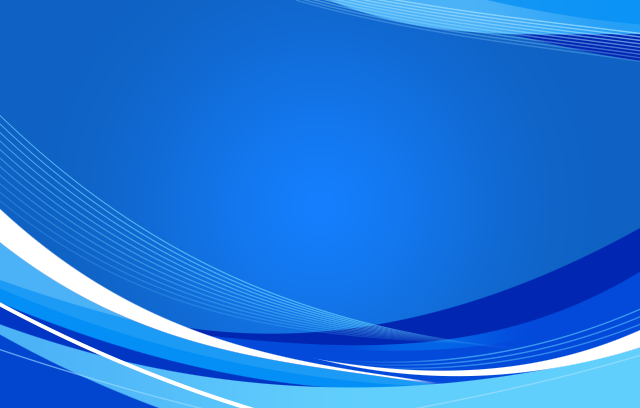
Write a WebGL 2 fragment shader that draws this background.

```glsl
#version 300 es
precision highp float;
// Glossy blue backdrop: a radial glow framed by sweeping ribbons and line fans.
// Every ribbon edge is a cubic through four depths (0 = top, 1 = bottom) at
// evenly spaced x; ribbons are filled back to front and fans blend two edges.
uniform vec2 u_resolution;
out vec4 outColor;

// Colours
const vec3 GLOW = vec3(0.08, 0.50, 1.00);
const vec3 FIELD = vec3(0.06, 0.385, 0.77);
const vec3 NAVY = vec3(0.00, 0.15, 0.70);
const vec3 ROYAL = vec3(0.01, 0.29, 0.86);
const vec3 AZURE = vec3(0.01, 0.56, 0.96);
const vec3 SKY = vec3(0.30, 0.70, 0.97);
const vec3 CYAN = vec3(0.38, 0.81, 0.99);
const vec3 PALE = vec3(0.62, 0.87, 1.00);
const vec3 WHITE = vec3(1.0);
// Layout
const vec2 GLOW_CENTER = vec2(0.5, 0.505);
const float GLOW_RADIUS = 0.70;
const float TOP_START = 0.462;
const float HAIRLINE = 0.0009;
// Ribbon edges
const vec4 NAVY_TOP = vec4(0.662, 0.811, 0.770, 0.559);
const vec4 NAVY_LOW = vec4(0.783, 0.824, 0.838, 0.666);
const vec4 LEFT_TOP = vec4(0.512, 0.826, 0.934, 1.043);
const vec4 LEFT_LOW = vec4(0.594, 0.850, 0.939, 1.084);
const vec4 RIGHT_TOP = vec4(0.695, 0.826, 0.908, 0.809);
const vec4 RIGHT_LOW = vec4(0.449, 0.791, 0.920, 0.852);
const vec4 WEDGE_LOW = vec4(0.686, 0.830, 0.902, 0.922);
const vec4 STRIP_LOW = vec4(0.707, 0.877, 0.947, 0.922);
const vec4 ROYAL_TOP = vec4(0.742, 0.908, 0.955, 0.861);
const vec4 CYAN_TOP = vec4(0.795, 0.926, 0.943, 0.852);
const vec4 CYAN_LOW = vec4(0.820, 1.045, 1.148, 1.148);
const vec4 CORNER_LOW = vec4(-0.039, 0.059, 0.084, 0.084);
const vec4 CORNER_DARK = vec4(-0.061, 0.016, 0.092, 0.150);
const vec4 CORNER_DEEP = vec4(-0.150, -0.050, 0.020, 0.060);

// Cubic through the values of k at x = 0, 1/3, 2/3 and 1
float curve(vec4 k, float x) {
  float s = 3.0 * x, a = s - 1.0, b = s - 2.0, c = s - 3.0;
  return dot(k, vec4(-a * b * c / 6.0, s * b * c / 2.0, -s * a * c / 2.0, s * a * b / 6.0));
}

// Smooth coverage of the area below an edge; p = (x, depth)
float below(vec2 p, vec4 edge) {
  float d = p.y - curve(edge, p.x);
  return clamp(d / fwidth(d) + 0.5, 0.0, 1.0);
}

float band(vec2 p, vec4 top, vec4 low) {
  return below(p, top) * (1.0 - below(p, low));
}

float stroke(vec2 p, vec4 path, float halfWidth) {
  float d = abs(p.y - curve(path, p.x));
  float soft = 1.0 / u_resolution.y;
  return 1.0 - smoothstep(halfWidth - 0.3 * soft, halfWidth + soft, d);
}

// Hairlines blended from one path to another, with strength fading across
float fan(vec2 p, vec4 first, vec4 last, int count, float fade) {
  float ink = 0.0;
  for (int i = 0; i < count; i++) {
    float t = float(i) / float(count - 1);
    ink = max(ink, stroke(p, mix(first, last, t), HAIRLINE) * mix(1.0, fade, t));
  }
  return ink;
}

vec3 background(vec2 p) {
  vec2 q = (p - GLOW_CENTER) * vec2(u_resolution.x / u_resolution.y, 1.0);
  return mix(GLOW, FIELD, smoothstep(-0.12, 1.0, length(q) / GLOW_RADIUS));
}

// Light sheet, dark wedge and line fan in the upper right corner
vec3 corner(vec3 col, vec2 p) {
  vec2 c = vec2((p.x - TOP_START) / (1.0 - TOP_START), p.y);
  float inside = step(0.0, c.x);
  vec3 sheet = mix(SKY, AZURE, smoothstep(0.45, 1.0, c.x) * 0.55);
  sheet = mix(sheet, AZURE, 0.75 * (1.0 - below(c, CORNER_DEEP)));
  col = mix(col, NAVY, inside * (1.0 - below(c, CORNER_DARK)));
  col = mix(col, sheet, inside * (1.0 - below(c, CORNER_LOW)));
  float lines = fan(c, vec4(-0.051, 0.006, 0.047, 0.082), vec4(0.0, 0.066, 0.111, 0.150), 9, 0.35);
  return mix(col, PALE, 0.75 * inside * lines);
}

// Ribbons sweeping along the bottom, back to front
vec3 ribbons(vec3 col, vec2 p) {
  col = mix(col, mix(NAVY, ROYAL, below(p, NAVY_LOW)), below(p, NAVY_TOP));
  float wisp = smoothstep(0.52, 0.65, p.x) * (1.0 - smoothstep(0.68, 0.84, p.x));
  col = mix(col, AZURE, 0.4 * wisp * band(p, NAVY_LOW, vec4(0.80, 0.83, 0.858, 0.74)));
  float left = fan(p, vec4(0.283, 0.656, 0.824, 0.881), vec4(0.492, 0.762, 0.836, 0.881), 11, 0.3);
  col = mix(col, CYAN, 0.7 * left * (1.0 - smoothstep(0.5, 0.84, p.x)));
  float right = fan(p, vec4(0.621, 0.830, 0.885, 0.758), vec4(0.676, 0.844, 0.902, 0.795), 3, 0.8);
  col = mix(col, SKY, 0.75 * right * smoothstep(0.5, 0.75, p.x));

  // Layered blues under the left white sweep
  vec3 under = mix(mix(AZURE, SKY, 0.35), AZURE, below(p, STRIP_LOW));
  under = mix(SKY, under, below(p, WEDGE_LOW));
  under = mix(under, mix(NAVY, ROYAL, 0.45), below(p, ROYAL_TOP));
  col = mix(col, under, below(p, LEFT_LOW));
  col = mix(col, mix(SKY, CYAN, smoothstep(0.0, 0.6, p.x)), below(p, CYAN_TOP));
  col = mix(col, ROYAL * 0.95, below(p, CYAN_LOW));

  // White sweeps and fine accents
  col = mix(col, PALE, 0.7 * stroke(p, vec4(1.2, 1.09, 0.996, 0.871), HAIRLINE));
  col = mix(col, PALE, 0.6 * stroke(p, vec4(0.857, 1.008, 1.107, 1.148), HAIRLINE));
  col = mix(col, WHITE, stroke(p, vec4(0.746, 0.973, 1.107, 1.168), 0.0045));
  col = mix(col, WHITE, band(p, LEFT_TOP, LEFT_LOW) * (1.0 - smoothstep(0.62, 0.70, p.x)));
  return mix(col, WHITE, band(p, RIGHT_TOP, RIGHT_LOW) * step(0.45, p.x));
}

void main() {
  vec2 uv = gl_FragCoord.xy / u_resolution;
  vec2 p = vec2(uv.x, 1.0 - uv.y);
  outColor = vec4(ribbons(corner(background(p), p), p), 1.0);
}
```
